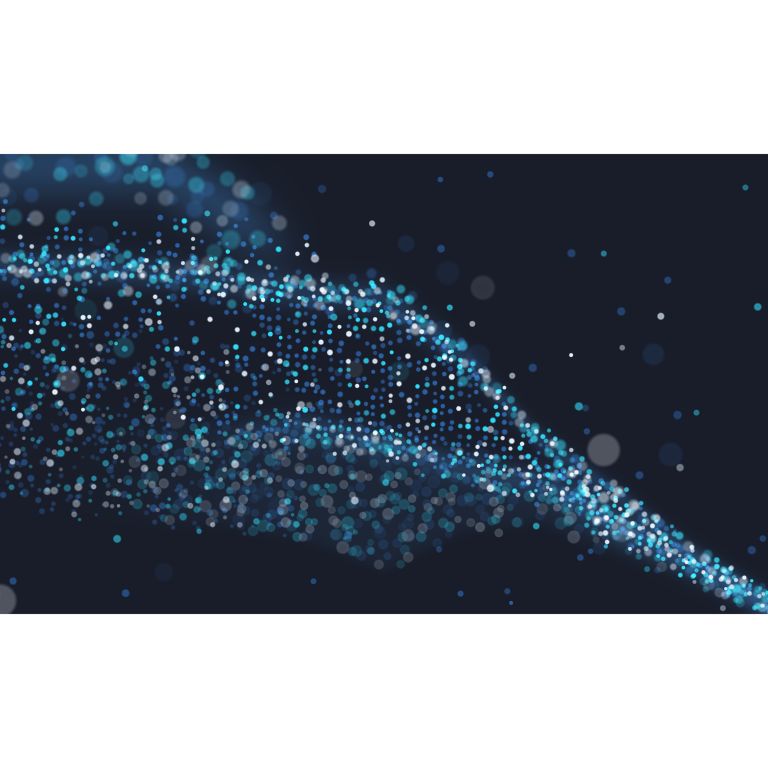
This background is drawn by a Shadertoy shader. Its source:

```glsl
// A folded stream of blue bokeh particles on a dark band between white margins.
#define BAND vec2(0.2005, 0.7995)
#define BACKDROP vec3(0.098, 0.115, 0.165)
#define DEEP vec3(0.08, 0.29, 0.56)
#define CYAN vec3(0.10, 0.83, 0.96)
#define PALE vec3(0.86, 0.92, 0.97)
#define HAZE vec3(0.08, 0.22, 0.34)
#define CREST_WIDTH 0.021
#define FOLD_WIDTH 0.019

// Particle families
const int CLOUD = 0, VEIL = 1, FIELD = 2, MESH = 3, FOLD = 4, CREST = 5, STRAY = 6;

// Heights of crest, fold and hem at even steps in x
const vec3 sheet[11] = vec3[](
    vec3(.655, .460, .365), vec3(.650, .460, .332), vec3(.645, .452, .322), vec3(.633, .440, .318),
    vec3(.618, .445, .300), vec3(.611, .422, .260), vec3(.538, .392, .310), vec3(.430, .372, .322),
    vec3(.357, .312, .282), vec3(.279, .264, .250), vec3(.214, .210, .195));

vec3 sheetAt(float x) {
    float t = clamp(x, 0.0, 0.9999) * 10.0;
    int i = int(t);
    return mix(sheet[i], sheet[i + 1], fract(t));
}

vec3 hash3(vec2 p) {
    vec3 q = fract(p.xyx * vec3(0.1031, 0.1030, 0.0973));
    q += dot(q, q.yxz + 33.33);
    return fract((q.xxy + q.yzz) * q.zyx);
}

float bell(float d, float width) {
    return exp(-d * d / (width * width));
}

// One inside (above) zero, with a soft border
float above(float d, float border) {
    return smoothstep(-border, border, d);
}

// Chance that a particle of a family exists at c, given the sheet there
float density(int family, vec2 c, vec3 heights) {
    vec3 rise = c.y - heights;
    float u = rise.x, l = rise.y, b = rise.z;
    if (family == CLOUD) {
        float centre = 0.785 - 0.60 * max(c.x - 0.2, 0.0);
        return bell(c.y - centre, 0.046) * (1.0 - smoothstep(0.29, 0.42, c.x));
    }
    if (family == VEIL)
        return above(b, 0.015) * above(-l, 0.02) * smoothstep(0.08, 0.36, c.x) * 0.85;
    if (family == FIELD)
        return above(b, 0.02) * above(-u - 0.09, 0.04) * (1.0 - smoothstep(0.25, 0.48, c.x)) * 0.55;
    if (family == MESH) {
        float inner = above(-u, 0.02) * above(l, 0.02) * (0.2 + 0.55 * smoothstep(0.2, 0.42, c.x));
        float spray = above(u, 0.01) * above(0.065 - u, 0.03) * (1.0 - smoothstep(0.3, 0.5, c.x));
        float thread = bell(c.y - 0.587 + 0.08 * c.x, 0.014) * (1.0 - smoothstep(0.15, 0.3, c.x));
        return max(max(inner, 0.42 * spray), 0.65 * thread);
    }
    if (family == FOLD)
        return bell(l, FOLD_WIDTH) * smoothstep(0.22, 0.45, c.x);
    if (family == CREST) {
        float join = above(-u, 0.01) * above(l, 0.01) * smoothstep(0.68, 0.77, c.x);
        return max(bell(u, CREST_WIDTH * mix(1.0, 0.7, smoothstep(0.52, 0.68, c.x))), 0.75 * join);
    }
    return 0.08 + 0.20 * bell(u, 0.2);
}

// Jittered grid sheared along the crest (flow.y is height over it), with round dots
void addDots(inout vec3 col, vec2 p, vec2 flow, int family, float cell, float radius,
             float softness, float gain, float deepShare) {
    vec2 home = floor(flow / cell - 0.5);
    vec2 jitter = family == MESH ? vec2(0.4) : vec2(1.0, 0.65);
    for (int n = 0; n < 4; n++) {
        vec2 id = home + vec2(n & 1, n >> 1);
        vec2 key = id + 200.0 + float(family) * 37.0 + floor(cell * 9000.0);
        vec3 place = hash3(key);
        vec2 c = (id + 0.5 + jitter * (place.xy - 0.5)) * cell;
        if (abs(p.x - c.x) > radius) continue;
        vec3 heights = sheetAt(c.x);
        c.y += heights.x;
        float d = length(p - c) / radius;
        if (d > 1.0 || place.z > density(family, c, heights)) continue;
        vec3 look = hash3(key + 411.0);
        float size = mix(0.65, 1.0, look.x);
        d /= size;
        float edge = clamp(max(softness, 1.5 / (iResolution.y * radius * size)), 0.0, 1.0);
        float disc = (1.0 - smoothstep(1.0 - edge, 1.0, d)) * (0.8 + 0.2 * d * d);
        vec3 tint = look.y < deepShare ? DEEP : (look.y < 0.55 + 0.45 * deepShare ? CYAN : PALE);
        col += min(disc * gain * mix(0.5, 1.0, look.z), 1.0) * tint * (1.0 - col);
    }
}

void mainImage(out vec4 fragColor, in vec2 fragCoord) {
    vec2 p = fragCoord / iResolution.xy;

    // White margins
    float pixel = 0.7 / iResolution.y;
    float inside = smoothstep(-pixel, pixel, min(p.y - BAND.x, BAND.y - p.y));
    fragColor = vec4(1.0);
    if (inside <= 0.0) return;

    // Backdrop and soft light under the stream
    vec3 s = sheetAt(p.x);
    vec2 f = vec2(p.x, p.y - s.x);
    vec3 col = BACKDROP;
    col += HAZE * (0.6 * density(CLOUD, p, s) + 0.45 * density(CREST, p, s) + 0.45 * density(FOLD, p, s));
    col += HAZE * 0.18 * density(VEIL, p, s);

    // Blurred particles, then those in focus
    addDots(col, p, f, STRAY, 0.067, 0.019, 0.30, 0.22, 0.6);
    if (p.x < 0.45 && p.y > 0.55) {
        addDots(col, p, f, CLOUD, 0.036, 0.018, 0.50, 0.42, 0.35);
        addDots(col, p, f, CLOUD, 0.028, 0.014, 0.50, 0.42, 0.35);
    }
    if (p.y < s.y + 0.05) {
        addDots(col, p, f, VEIL, 0.020, 0.0098, 0.30, 0.28, 0.35);
        addDots(col, p, f, VEIL, 0.017, 0.0080, 0.30, 0.30, 0.35);
    }
    if (p.x < 0.5 && f.y < 0.0) {
        addDots(col, p, f, FIELD, 0.0155, 0.0066, 0.50, 0.80, 0.4);
        addDots(col, p, f, FIELD, 0.0115, 0.0046, 0.60, 0.60, 0.6);
    }
    if (abs(p.y - s.y) < 0.06) {
        addDots(col, p, f, FOLD, 0.015, 0.0074, 0.60, 0.62, 0.35);
        addDots(col, p, f, FOLD, 0.0105, 0.0046, 0.60, 1.25, 0.3);
    }
    if (abs(f.y) < 0.08) {
        addDots(col, p, f, CREST, 0.020, 0.0100, 0.60, 0.65, 0.25);
        addDots(col, p, f, CREST, 0.0165, 0.0081, 0.60, 0.85, 0.25);
        addDots(col, p, f, CREST, 0.0112, 0.0050, 0.60, 1.30, 0.25);
    }
    addDots(col, p, f, MESH, 0.0112, 0.0050, 0.60, 1.50, 0.62);
    addDots(col, p, f, STRAY, 0.036, 0.0068, 0.45, 0.95, 0.55);

    // Large pale discs close to the viewer
    float nearest = min(length(p - vec2(0.786, 0.414)), length(p - vec2(0.0, 0.218)));
    col = mix(col, vec3(0.45, 0.47, 0.51), 0.6 - 0.6 * smoothstep(0.018, 0.024, nearest));

    fragColor.rgb = mix(vec3(1.0), clamp(col, 0.0, 1.0), inside);
}
```
